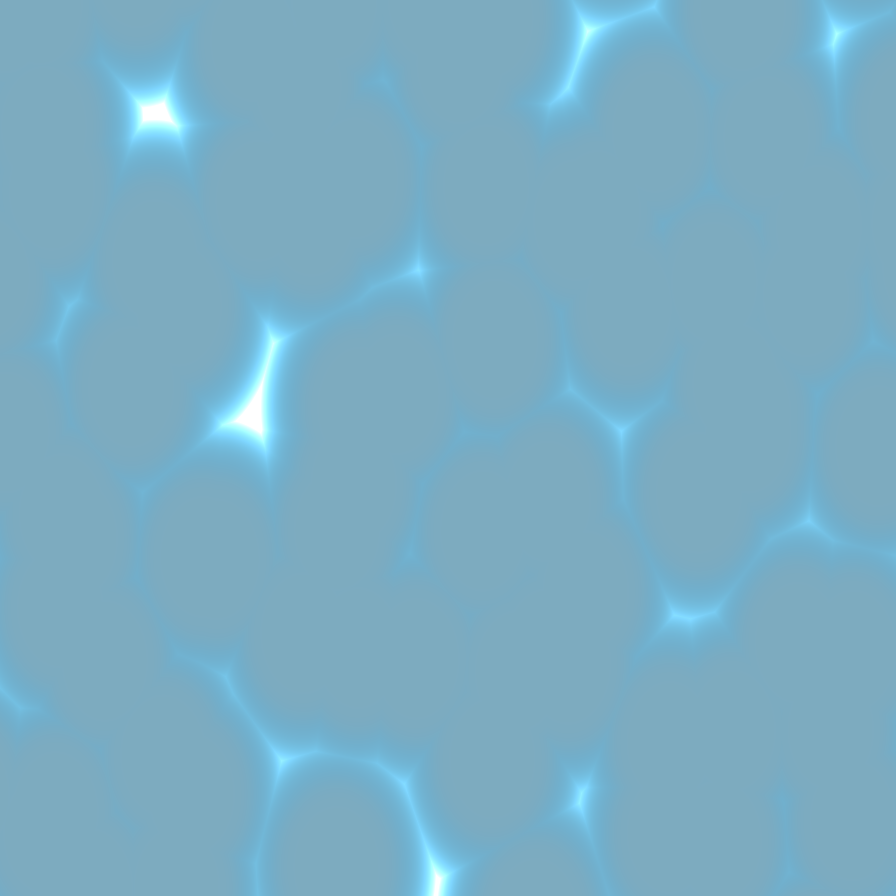
Reproduce this texture procedurally as a Shadertoy shader.

```glsl
// Soft grey-blue cells, taller than wide, with light glowing through the gaps.
// Several turned layers of cellular noise share one nearest-point distance;
// a steep power of that distance leaves only seams and gaps bright.

vec2 hash2(vec2 cell) {
    vec3 q = fract(cell.xyx * vec3(0.1031, 0.1030, 0.0973));
    q += dot(q, q.yzx + 33.33);
    return fract((q.xx + q.yz) * q.zy);
}

// Squared distance to the nearest scattered point
float cellDistance2(vec2 p, float seed) {
    vec2 cell = floor(p);
    float nearest = 4.0;
    for (int y = -1; y <= 1; y++) {
        for (int x = -1; x <= 1; x++) {
            vec2 neighbour = cell + vec2(x, y);
            vec2 offset = neighbour + hash2(neighbour + seed) - p;
            nearest = min(nearest, dot(offset, offset));
        }
    }
    return nearest;
}

vec2 turn(vec2 p, float angle) {
    float c = cos(angle), s = sin(angle);
    return vec2(c * p.x - s * p.y, s * p.x + c * p.y);
}

// Colour ramp: grey blue, clear blue, cyan, white
vec3 glowColour(float light) {
    float haze = 1.0 - exp(-150.0 * light);
    vec3 greyBlue = vec3(0.49, 0.67, 0.75);
    vec3 tint = haze * vec3(-0.05, 0.0, 0.03);
    vec3 glow = vec3(2.0 * light * light, light, 1.3 * light);
    return clamp(greyBlue + tint + glow, 0.0, 1.0);
}

void mainImage(out vec4 fragColor, in vec2 fragCoord) {
    vec2 uv = fragCoord / iResolution.xy;
    vec2 p = uv * vec2(5.5, 3.9);

    // Three layers of overlapping cells
    float nearest2 = 4.0;
    for (int i = 0; i < 3; i++) {
        float layer = float(i);
        vec2 q = turn(p, 0.9 * layer) + 7.3 * layer;
        nearest2 = min(nearest2, cellDistance2(q, 19.0 * layer + 5.0));
    }

    // Sparse deeper cells show as pale floors inside a few of the gaps
    float deep2 = cellDistance2(turn(0.6 * p, 2.3) + 31.7, 83.0) / 0.36 + 0.32;
    nearest2 = min(nearest2, deep2);

    float light = 48.0 * pow(nearest2, 4.6);
    fragColor = vec4(glowColour(light), 1.0);
}
```
